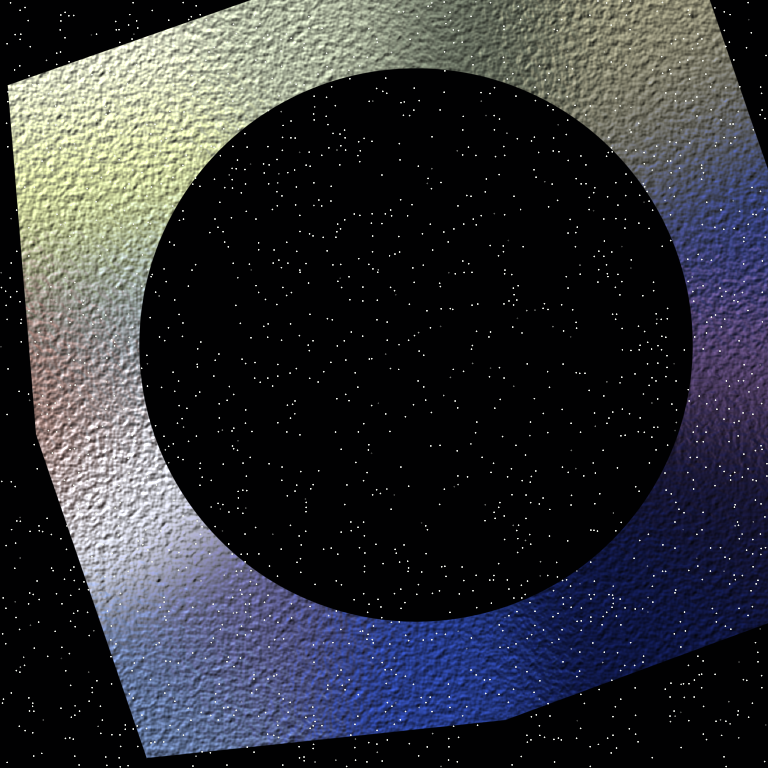
A Shadertoy shader for this background:

```glsl
const vec3 SPACE_COLOR = vec3(0.003, 0.003, 0.006);
const vec3 STAR_COLOR = vec3(0.95, 0.96, 0.93);
const vec2 HOLE_CENTER = vec2(0.5417, 0.5508);
const float HOLE_RADIUS = 0.3603;
const float GRAIN_SCALE = 105.0;   // bumps across the canvas
const float GRAIN_SHADE = 0.32;    // relief contrast
const float GRAIN_BEND = 0.035;    // how far bumps displace the sheen
const float SHEEN_FOCUS = 70.0;    // higher gives tighter colour zones
const vec2 LIGHT_DIR = vec2(-0.6, 0.8);
const float STAR_CELLS = 170.0;
const float STAR_CHANCE = 0.07;
const float STAR_RADIUS = 0.0011;

// Plate outline, counterclockwise
const int CORNERS = 6;
const vec2 PLATE[CORNERS] = vec2[](
    vec2(0.010, 0.889), vec2(0.047, 0.434), vec2(0.191, 0.013),
    vec2(0.658, 0.0625), vec2(1.180, 0.255), vec2(0.860, 1.187));

// Centres and colours of the sheen, clockwise from the upper left
const int ZONES = 16;
const vec2 ZONE_POS[ZONES] = vec2[](
    vec2(0.11, 0.89), vec2(0.13, 0.75), vec2(0.42, 0.95), vec2(0.63, 0.93),
    vec2(0.82, 0.94), vec2(0.88, 0.82), vec2(0.95, 0.69), vec2(0.95, 0.55),
    vec2(0.92, 0.36), vec2(0.82, 0.20), vec2(0.55, 0.13), vec2(0.34, 0.19),
    vec2(0.22, 0.06), vec2(0.19, 0.36), vec2(0.05, 0.49), vec2(0.17, 0.59));
const vec3 ZONE_COLOR[ZONES] = vec3[](
    vec3(0.86, 0.87, 0.79), vec3(0.77, 0.80, 0.52),
    vec3(0.66, 0.69, 0.60), vec3(0.33, 0.36, 0.31),
    vec3(0.56, 0.55, 0.45), vec3(0.40, 0.39, 0.34),
    vec3(0.12, 0.19, 0.46), vec3(0.36, 0.27, 0.41),
    vec3(0.07, 0.07, 0.18), vec3(0.05, 0.08, 0.25),
    vec3(0.14, 0.22, 0.52), vec3(0.33, 0.32, 0.49),
    vec3(0.36, 0.44, 0.59), vec3(0.79, 0.80, 0.83),
    vec3(0.56, 0.42, 0.38), vec3(0.50, 0.56, 0.61));

vec2 hash2(vec2 p) {
    vec3 q = fract(p.xyx * vec3(0.1031, 0.1030, 0.0973));
    q += dot(q, q.yzx + 33.33);
    return fract((q.xx + q.yz) * q.zy);
}

float cornerNoise(vec2 cell, vec2 local, vec2 corner) {
    return dot(hash2(cell + corner) * 2.0 - 1.0, local - corner);
}

float gradientNoise(vec2 p) {
    vec2 cell = floor(p);
    vec2 f = fract(p);
    vec2 u = f * f * f * (f * (f * 6.0 - 15.0) + 10.0);
    float low = mix(cornerNoise(cell, f, vec2(0, 0)), cornerNoise(cell, f, vec2(1, 0)), u.x);
    float high = mix(cornerNoise(cell, f, vec2(0, 1)), cornerNoise(cell, f, vec2(1, 1)), u.x);
    return mix(low, high, u.y);
}

float grainHeight(vec2 p) {
    return gradientNoise(p) + 0.45 * gradientNoise(p * 2.1 + 17.0);
}

vec2 grainSlope(vec2 p) {
    const vec2 e = vec2(0.15, 0.0);
    float h = grainHeight(p);
    return (vec2(grainHeight(p + e.xy), grainHeight(p + e.yx)) - h) / e.x;
}

float plateDistance(vec2 p) {
    float d = -1.0;
    for (int i = 0; i < CORNERS; i++) {
        vec2 side = PLATE[(i + 1) % CORNERS] - PLATE[i];
        d = max(d, dot(p - PLATE[i], normalize(vec2(side.y, -side.x))));
    }
    return d;
}

// Normalised blend of the colour zones
vec3 sheen(vec2 p) {
    vec3 sum = vec3(0.0);
    float total = 0.0;
    for (int i = 0; i < ZONES; i++) {
        vec2 d = p - ZONE_POS[i];
        float weight = exp(-SHEEN_FOCUS * dot(d, d));
        sum += weight * ZONE_COLOR[i];
        total += weight;
    }
    return sum / max(total, 1e-9);
}

float stars(vec2 p, float pixel) {
    vec2 cell = floor(p * STAR_CELLS);
    vec2 center = (cell + 0.2 + 0.6 * hash2(cell + 31.0)) / STAR_CELLS;
    vec2 pick = hash2(cell + 253.0);
    float dotMask = 1.0 - smoothstep(-0.5 * pixel, 0.5 * pixel, distance(p, center) - STAR_RADIUS);
    float brightness = mix(0.25, 1.0, smoothstep(0.0, 0.15, pick.y));
    return dotMask * brightness * step(pick.x, STAR_CHANCE);
}

void mainImage(out vec4 fragColor, in vec2 fragCoord) {
    float pixel = 1.0 / iResolution.y;
    vec2 p = fragCoord * pixel;

    // Embossed plate
    vec2 slope = grainSlope(p * GRAIN_SCALE);
    vec3 metal = sheen(p + GRAIN_BEND * slope);
    metal *= max(0.0, 1.0 - GRAIN_SHADE * dot(slope, LIGHT_DIR));

    // Plate with the round hole cut out
    float ring = max(plateDistance(p), HOLE_RADIUS - distance(p, HOLE_CENTER));
    float mask = 1.0 - smoothstep(-0.75 * pixel, 0.75 * pixel, ring);
    vec3 color = mix(SPACE_COLOR, metal, mask);

    // Stars lie over everything
    color = mix(color, STAR_COLOR, stars(p, pixel));
    fragColor = vec4(clamp(color, 0.0, 1.0), 1.0);
}
```
